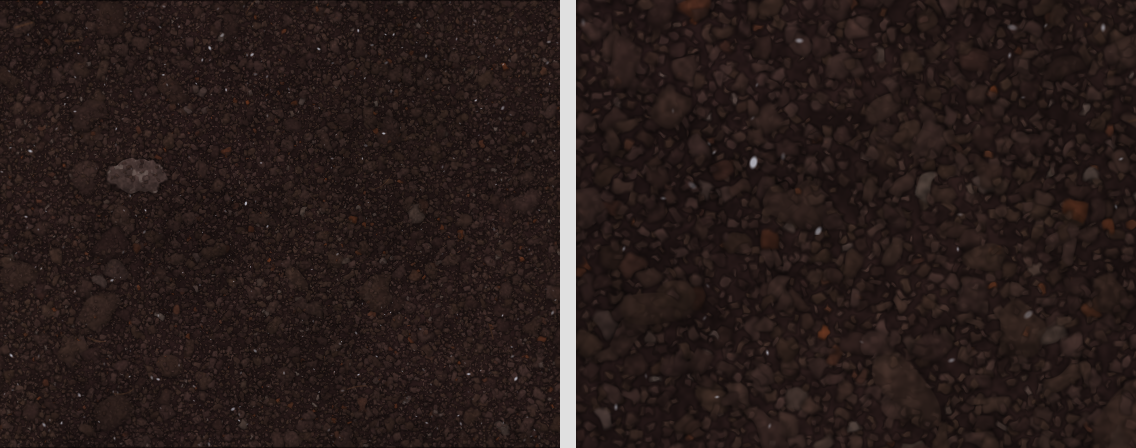
Left: the whole. Right: its middle third, enlarged.
Write a Shadertoy shader that draws this texture.

```glsl
// Dark, crumbly soil seen from above: layers of jittered irregular grains with
// contact shadows, from fine crumbs up to pebbles, then a pale stone, a few
// fibres and mineral glints. Focus is sharpest in the middle.

const vec3 GAP_DARK   = vec3(0.125, 0.080, 0.080);
const vec3 BROWN_DEEP = vec3(0.155, 0.100, 0.098);
const vec3 BROWN_PALE = vec3(0.250, 0.176, 0.168);
const vec3 OLIVE      = vec3(0.215, 0.152, 0.118);
const vec3 RUST       = vec3(0.400, 0.180, 0.090);
const vec3 MINERAL    = vec3(0.380, 0.330, 0.320);
const vec3 GLINT      = vec3(0.740, 0.740, 0.780);
const vec3 FIBRE      = vec3(0.330, 0.215, 0.150);
const vec3 STONE      = vec3(0.270, 0.205, 0.200);
const vec2 STONE_POS  = vec2(0.307, 0.610);
const vec2 STONE_SIZE = vec2(0.064, 0.040);
const vec2 LIGHT_DIR  = vec2(-0.35, 0.94);
const float EXPOSURE   = 1.07;
const float BLUR_SHARP = 0.0014;   // edge softness in the middle
const float BLUR_SOFT  = 0.0030;   // edge softness near the border
const int FIBRE_COUNT  = 9;

// Integer hash: three values in 0..1 for a cell and a seed.
vec3 hash3(vec2 cell, float seed) {
    uvec3 v = uvec3(ivec3(vec3(cell, seed))) * 1664525u + 1013904223u;
    v.x += v.y * v.z; v.y += v.z * v.x; v.z += v.x * v.y;
    v ^= v >> 16u;
    v.x += v.y * v.z; v.y += v.z * v.x; v.z += v.x * v.y;
    return vec3(v >> 8u) / 16777216.0;
}

// Smooth value noise with three independent channels.
vec3 noise3(vec2 p, float seed) {
    vec2 i = floor(p), f = fract(p);
    f = f * f * (3.0 - 2.0 * f);
    vec3 low  = mix(hash3(i, seed), hash3(i + vec2(1, 0), seed), f.x);
    vec3 high = mix(hash3(i + vec2(0, 1), seed), hash3(i + vec2(1, 1), seed), f.x);
    return mix(low, high, f.y);
}

vec3 fbm3(vec2 p, float seed) {
    return noise3(p, seed) * 0.55 + noise3(p * 2.1, seed + 1.0) * 0.3
         + noise3(p * 4.3, seed + 2.0) * 0.15;
}

mat2 rotation(float angle) {
    float c = cos(angle), s = sin(angle);
    return mat2(c, -s, s, c);
}

// Mostly browns, with rare rusty and grey grains.
vec3 grainColour(vec3 pick) {
    vec3 colour = mix(BROWN_DEEP, BROWN_PALE, pick.x);
    colour = mix(colour, OLIVE, 0.6 * pick.y * pick.y);
    colour = mix(colour, RUST, 0.65 * pick.y * smoothstep(0.955, 0.99, pick.z));
    return mix(colour, MINERAL, 0.75 * pick.x * smoothstep(0.04, 0.01, pick.z));
}

// Scatters one size of grain over the soil; cells = grid cells per canvas height.
void addGrains(inout vec3 soil, vec2 p, float cells, float density,
               float opacity, float blur, float seed) {
    vec2 g = p * cells + (noise3(p * cells * 2.2, seed + 7.0).xy - 0.5) * 0.35;
    vec2 home = floor(g);
    float soft = blur * cells;
    for (int y = -1; y <= 1; y++)
    for (int x = -1; x <= 1; x++) {
        vec2 cell = home + vec2(x, y);
        vec3 place = hash3(cell, seed);
        if (place.z > density) continue;
        vec3 form = hash3(cell, seed + 1.0);
        vec2 offset = g - cell - 0.5 - (place.xy - 0.5) * 0.8;
        vec2 q = rotation(form.x * 6.283) * offset;
        q *= vec2(0.85, 1.0 + 0.5 * form.y);
        float box = max(abs(q.x), abs(q.y)) * 1.12;
        float radius = mix(0.24, 0.56, form.z * form.z);
        float d = mix(length(q), box, 0.45) - radius;
        float shadow = smoothstep(0.16 + soft, -0.05, d);
        float cover = smoothstep(soft, -soft, d);
        float shade = 1.0 + 0.15 * dot(offset, LIGHT_DIR) / radius
                    - 0.20 * smoothstep(-0.5 * radius, 0.0, d);
        vec3 colour = grainColour(hash3(cell, seed + 2.0)) * shade;
        soil *= 1.0 - 0.30 * opacity * shadow;
        soil = mix(soil, colour, cover * opacity);
    }
}

// One larger pale stone with whitish mottling.
void addStone(inout vec3 soil, vec2 p, float blur) {
    vec2 q = (p - STONE_POS + (fbm3(p * 26.0, 60.0).xy - 0.5) * 0.035) / STONE_SIZE;
    float d = length(q) - 1.0, soft = blur / STONE_SIZE.y;
    vec3 mottle = fbm3(p * 70.0, 64.0);
    vec3 colour = STONE * (0.72 + 0.45 * mottle.x + 0.14 * q.y);
    colour = mix(colour, MINERAL * 1.15, 0.6 * smoothstep(0.55, 0.75, mottle.y));
    soil *= 1.0 - 0.35 * smoothstep(0.25, 0.0, d);
    soil = mix(soil, colour, 0.85 * smoothstep(soft, -soft, d));
}

// Short, bent plant fibres.
void addFibres(inout vec3 soil, vec2 p, float aspect, float blur) {
    for (int i = 0; i < FIBRE_COUNT; i++) {
        vec3 place = hash3(vec2(i, 3), 80.0), form = hash3(vec2(i, 5), 81.0);
        vec2 q = rotation(place.z * 6.283) * (p - place.xy * vec2(aspect, 1.0));
        q.y += (form.x - 0.5) * 24.0 * q.x * q.x;
        q.x -= clamp(q.x, -0.012 - 0.016 * form.y, 0.012 + 0.016 * form.y);
        float d = length(q) - mix(0.0006, 0.0022, form.z * form.z);
        soil = mix(soil, FIBRE, 0.55 * smoothstep(blur, -blur, d));
    }
}

// Tiny bright specks, at most one per cell.
void addGlints(inout vec3 soil, vec2 p, float cells, float density, float blur, float seed) {
    vec2 cell = floor(p * cells);
    vec3 place = hash3(cell, seed), form = hash3(cell, seed + 1.0);
    vec2 q = (p * cells - cell - 0.5 - (place.xy - 0.5) * 0.7) / cells;
    q = rotation(form.x * 6.283) * q * vec2(0.75, 1.2);
    float d = length(q) - mix(0.0006, 0.0034, pow(form.y, 4.0));
    float glow = step(place.z, density) * mix(0.25, 0.95, form.z * form.z);
    soil = mix(soil, GLINT, glow * smoothstep(blur, -blur, d));
}

void mainImage(out vec4 fragColor, in vec2 fragCoord) {
    vec2 p = fragCoord / iResolution.y;
    float aspect = iResolution.x / iResolution.y;
    float border = smoothstep(0.1, 0.7, length(p - vec2(0.53 * aspect, 0.47)));
    float blur = max(mix(BLUR_SHARP, BLUR_SOFT, border), 0.7 / iResolution.y);

    // Grains, fine crumbs first, then larger clods, then loose crumbs on top.
    vec3 soil = GAP_DARK * (0.7 + 0.6 * fbm3(p * 40.0, 1.0).x);
    addGrains(soil, p, 115.0, 0.85, 0.90, blur, 10.0);
    addGrains(soil, p, 58.0, 0.65, 0.80, blur, 20.0);
    addGrains(soil, p, 30.0, 0.34, 0.72, blur, 30.0);
    addGrains(soil, p, 14.0, 0.13, 0.60, blur, 40.0);
    addStone(soil, p, blur);
    addGrains(soil, p, 90.0, 0.26, 0.70, blur, 50.0);
    addFibres(soil, p, aspect, blur);

    // Grit, uneven moisture and the darker middle.
    vec3 grit = noise3(p * 210.0, 90.0), patches = fbm3(p * 4.5, 94.0);
    soil *= 1.0 + (grit.x - 0.5) * mix(0.34, 0.16, border);
    soil *= 0.82 + 0.36 * patches.x;
    soil *= mix(vec3(1.0), vec3(0.99, 1.03, 0.96), patches.y);
    soil *= EXPOSURE * mix(0.93, 1.05, border);

    addGlints(soil, p, 26.0, 0.15, blur, 100.0);
    addGlints(soil, p, 61.0, 0.05, blur, 104.0);

    // Thin dark line along the top and bottom.
    float rim = min(p.y, 1.0 - p.y);
    soil *= mix(0.55, 1.0, smoothstep(0.0005, 0.004, rim));
    fragColor = vec4(soil, 1.0);
}
```
